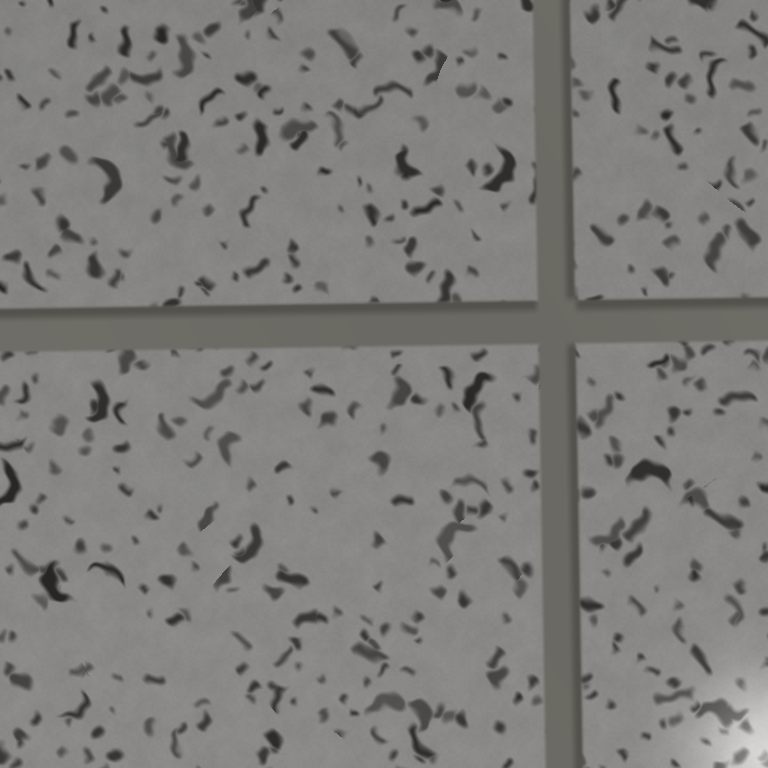
A Shadertoy shader for this texture:

```glsl
#define PANEL vec3(0.530, 0.528, 0.520)
#define RAIL vec3(0.425, 0.420, 0.395)
#define SHADOW vec3(0.315, 0.310, 0.290)
#define PIT vec3(0.130, 0.125, 0.125)
#define RAIL_HALF vec2(0.0245, 0.0285)
#define WORM_CELLS 17.0
#define DOT_CELLS 29.0
#define WORM_FILL 0.62
#define DOT_FILL 0.36
#define EDGE 0.0035
#define RELIEF 0.010
#define GLOW 0.30

vec3 hash3(vec2 p) {
    vec3 q = fract(p.xyx * vec3(0.1031, 0.1030, 0.0973));
    q += dot(q, q.yxz + 33.33);
    return fract((q.xxy + q.yzz) * q.zyx);
}

// Bends the plane so that the pits get ragged outlines
vec2 ragged(vec2 p) {
    vec2 w = sin(p.yx * vec2(97.0, 113.0) + 3.0 * sin(p * 41.0));
    w += 0.6 * sin(p.yx * vec2(263.0, 241.0) + p * 120.0);
    return p + 0.0024 * w;
}

// Scattered curved strokes, one per cell; reach and radius are in cells
float pits(vec2 p, float cells, float fill, float reach, vec2 radius, float seed) {
    vec2 g = p * cells;
    vec2 base = floor(g);
    float soft = 0.0048 * cells;
    float cover = 0.0;
    for (int j = -1; j <= 1; j++)
    for (int i = -1; i <= 1; i++) {
        vec2 id = base + vec2(i, j);
        vec3 place = hash3(id + seed);
        vec3 form = hash3(id + seed + 57.0);
        if (place.z > fill) continue;
        vec2 d = g - id - place.xy;
        float a = 6.2832 * form.x;
        d = mat2(cos(a), -sin(a), sin(a), cos(a)) * d;
        float len = reach * form.y;
        d.y += 3.0 * (form.z - 0.5) * d.x * d.x;
        d.x -= clamp(d.x, -len, len);
        float r = mix(radius.x, radius.y, form.z * form.z);
        float ink = 1.0 - smoothstep(r - soft, r + soft, length(d));
        cover = max(cover, ink * mix(0.55, 1.0, fract(form.x * 7.0 + form.y)));
    }
    return cover;
}

// Shallow plaster ripples from layered sines
float plaster(vec2 p) {
    float sum = 0.0, amp = 0.5, freq = 58.0;
    for (int i = 0; i < 5; i++) {
        p = mat2(0.8, -0.6, 0.6, 0.8) * p + 0.37;
        sum += amp * sin(p.x * freq + 2.0 * sin(p.y * freq * 0.63));
        freq *= 1.57;
        amp *= 0.8;
    }
    return sum;
}

void mainImage(out vec4 fragColor, in vec2 fragCoord) {
    vec2 uv = fragCoord / iResolution.xy;

    // Panel: relief, pits and a bright corner
    vec3 color = PANEL * mix(1.02, 0.97, uv.y);
    color += RELIEF * plaster(uv) + 0.012 * (hash3(floor(uv * 300.0)).x - 0.5);
    vec2 p = ragged(uv);
    float crowd = WORM_FILL + 0.12 * sin(uv.x * 13.0 + 2.0 * sin(uv.y * 9.0));
    float worms = pits(p, WORM_CELLS, crowd, 0.36, vec2(0.065, 0.16), 11.0);
    float dots = pits(p, DOT_CELLS, DOT_FILL, 0.12, vec2(0.09, 0.21), 83.0);
    color = mix(color, PIT, 0.95 * max(worms, 0.85 * dots));
    vec2 lamp = uv - vec2(1.0, 0.02);
    color += GLOW * exp(-dot(lamp, lamp) * 110.0);

    // Signed offsets from the two slightly tilted rails
    vec2 rail = uv - vec2(mix(0.735, 0.718, uv.y), mix(0.570, 0.585, uv.x));
    vec2 inside = 1.0 - smoothstep(RAIL_HALF - EDGE, RAIL_HALF + EDGE, abs(rail));
    vec3 metal = RAIL * (1.0 + 0.02 * sin(uv.x * 5.0 + uv.y * 3.0));

    // Shaded right and upper lips, open at the crossing
    vec2 lip = smoothstep(RAIL_HALF * 0.28, RAIL_HALF * 0.8, rail);
    vec2 away = smoothstep(RAIL_HALF * 0.8, RAIL_HALF * 1.3, abs(rail.yx * vec2(0.86, 1.16)));
    lip *= inside * away;
    metal = mix(metal, SHADOW, 0.9 * max(lip.x, lip.y));
    color = mix(color, metal, max(inside.x, inside.y));

    fragColor = vec4(clamp(color, 0.0, 1.0), 1.0);
}
```
